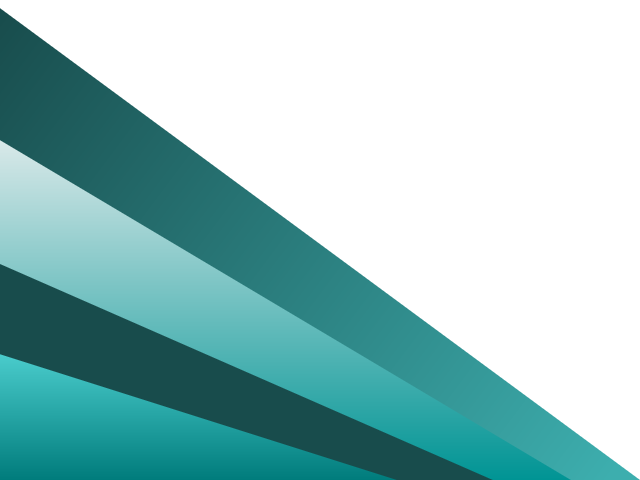
Give the GLSL for this background, as a Shadertoy shader.

```glsl
const vec3 WHITE = vec3(1.0);
const vec3 DEEP_TEAL = vec3(0.094, 0.298, 0.298);
const vec3 SOFT_TEAL = vec3(0.239, 0.682, 0.682);
const vec3 MIST = vec3(0.850, 0.913, 0.913);
const vec3 TEAL = vec3(0.0, 0.580, 0.580);
const vec3 AQUA = vec3(0.290, 0.800, 0.800);
const vec3 SEA = vec3(0.0, 0.485, 0.485);

// Coverage of the corner wedge that meets the axes at reach.x and reach.y
float wedge(vec2 uv, vec2 reach, vec2 pixel) {
    vec2 slope = 1.0 / reach;
    float inside = 1.0 - dot(uv, slope);
    return clamp(0.5 + inside / length(slope * pixel), 0.0, 1.0);
}

// Linear blend along the line between two points, in square units
vec3 gradient(vec2 p, vec2 start, vec2 end, vec3 startColor, vec3 endColor) {
    vec2 axis = end - start;
    float t = dot(p - start, axis) / dot(axis, axis);
    return mix(startColor, endColor, clamp(t, 0.0, 1.0));
}

// Vertical blend from a top height down to the canvas floor
vec3 fall(vec2 p, float top, vec3 topColor, vec3 floorColor) {
    return gradient(p, vec2(0.0, top), vec2(0.0), topColor, floorColor);
}

void mainImage(out vec4 fragColor, in vec2 fragCoord) {
    vec2 pixel = 1.0 / iResolution.xy;
    vec2 uv = fragCoord * pixel;
    float aspect = iResolution.x / iResolution.y;
    vec2 p = vec2(uv.x * aspect, uv.y);

    // Wedges stacked from the widest to the lowest
    vec2 outer = vec2(1.0, 0.983);
    vec2 pale = vec2(0.892, 0.708);
    vec2 dark = vec2(0.770, 0.450);
    vec2 low = vec2(0.620, 0.262);

    vec3 diagonal = gradient(p, vec2(0.0, outer.y), vec2(0.96 * aspect, 0.02),
                             DEEP_TEAL, SOFT_TEAL);
    vec3 color = mix(WHITE, diagonal, wedge(uv, outer, pixel));
    color = mix(color, fall(p, pale.y, MIST, TEAL), wedge(uv, pale, pixel));
    color = mix(color, DEEP_TEAL, wedge(uv, dark, pixel));
    color = mix(color, fall(p, low.y, AQUA, SEA), wedge(uv, low, pixel));

    fragColor = vec4(color, 1.0);
}
```
